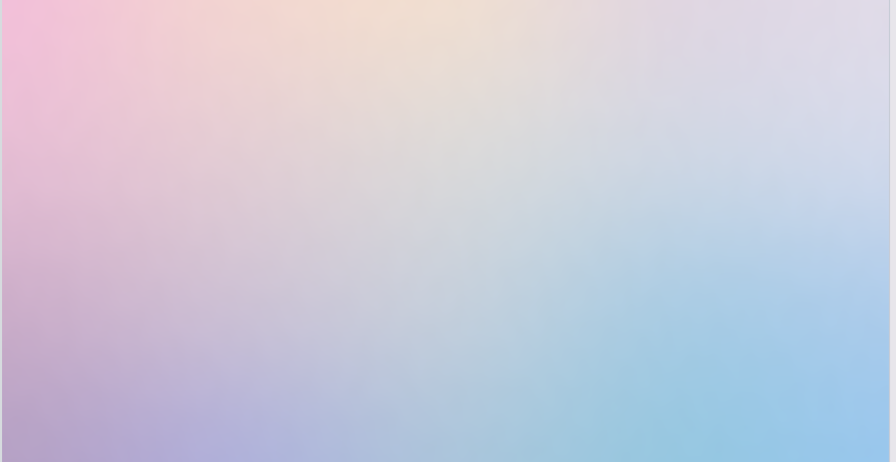
This background is drawn by a Shadertoy shader. Its source:

```glsl
// A soft pastel backdrop: pink and cream above, mauve and sky blue below.
// Four rows of colour stops form a mesh, blended by cubic splines both ways;
// faint gradient-noise grain and slim pale side borders finish it.

// Colour stops, left to right, for each row of the mesh
const vec3 TOP[5] = vec3[5](
    vec3(.95, .75, .85), vec3(.95, .83, .82), vec3(.94, .87, .82),
    vec3(.88, .84, .88), vec3(.88, .86, .91));
const vec3 UPPER[5] = vec3[5](
    vec3(.90, .74, .83), vec3(.89, .80, .83), vec3(.86, .85, .85),
    vec3(.81, .84, .89), vec3(.82, .85, .92));
const vec3 LOWER[5] = vec3[5](
    vec3(.80, .68, .79), vec3(.80, .75, .83), vec3(.77, .81, .86),
    vec3(.67, .80, .89), vec3(.68, .80, .92));
const vec3 BOTTOM[5] = vec3[5](
    vec3(.71, .63, .77), vec3(.69, .69, .85), vec3(.67, .77, .86),
    vec3(.59, .78, .88), vec3(.60, .78, .93));

// Side borders, as fractions of the width
const float LEFT_EDGE = 0.0024;
const float RIGHT_EDGE = 0.9935;
const float RULE_WIDTH = 0.0015;
const vec3 LEFT_COLOR = vec3(.84, .86, .87);
const vec3 RIGHT_COLOR = vec3(.91, .90, .92);
const vec3 RULE_COLOR = vec3(.78, .80, .84);

// Grain
const vec2 GRAIN_SCALE = vec2(48.0, 16.0);
const float GRAIN_STRENGTH = 0.006;

// Catmull-Rom weights of the four stops around a fraction t
vec4 splineWeights(float t) {
    float t2 = t * t, t3 = t2 * t;
    return 0.5 * vec4(-t + 2.0 * t2 - t3, 2.0 - 5.0 * t2 + 3.0 * t3,
                      t + 4.0 * t2 - 3.0 * t3, t3 - t2);
}

vec3 rowColor(vec3 stops[5], float x) {
    float p = clamp(x, 0.0, 1.0) * 4.0;
    int cell = min(int(p), 3);
    vec4 w = splineWeights(p - float(cell));
    vec3 sum = vec3(0.0);
    for (int i = 0; i < 4; i++)
        sum += w[i] * stops[clamp(cell + i - 1, 0, 4)];
    return sum;
}

vec3 meshColor(vec2 uv) {
    vec3 rows[4] = vec3[4](rowColor(TOP, uv.x), rowColor(UPPER, uv.x),
                           rowColor(LOWER, uv.x), rowColor(BOTTOM, uv.x));
    float p = clamp(1.0 - uv.y, 0.0, 1.0) * 3.0;
    int cell = min(int(p), 2);
    vec4 w = splineWeights(p - float(cell));
    vec3 sum = vec3(0.0);
    for (int i = 0; i < 4; i++)
        sum += w[i] * rows[clamp(cell + i - 1, 0, 3)];
    return sum;
}

vec2 gradientAt(vec2 cell) {
    float angle = 6.2832 * fract(sin(dot(cell, vec2(127.1, 311.7))) * 43758.5);
    return vec2(cos(angle), sin(angle));
}

float gradientNoise(vec2 p) {
    vec2 c = floor(p), f = fract(p);
    vec2 u = f * f * f * (f * (f * 6.0 - 15.0) + 10.0);
    vec2 e = vec2(1.0, 0.0);
    float a = dot(gradientAt(c), f);
    float b = dot(gradientAt(c + e.xy), f - e.xy);
    float d = dot(gradientAt(c + e.yx), f - e.yx);
    float g = dot(gradientAt(c + e.xx), f - e.xx);
    return mix(mix(a, b, u.x), mix(d, g, u.x), u.y);
}

void mainImage(out vec4 fragColor, in vec2 fragCoord) {
    vec2 uv = fragCoord / iResolution.xy;
    float soft = 0.5 / iResolution.x;

    vec3 color = meshColor(uv);
    color += GRAIN_STRENGTH * gradientNoise(uv * GRAIN_SCALE);

    // Pale left margin, then a grey rule and pale strip on the right
    color = mix(LEFT_COLOR, color,
                smoothstep(LEFT_EDGE - soft, LEFT_EDGE + soft, uv.x));
    float ruleStart = RIGHT_EDGE - RULE_WIDTH;
    color = mix(color, RULE_COLOR,
                smoothstep(ruleStart - soft, ruleStart + soft, uv.x));
    color = mix(color, RIGHT_COLOR,
                smoothstep(RIGHT_EDGE - soft, RIGHT_EDGE + soft, uv.x));

    fragColor = vec4(color, 1.0);
}
```
